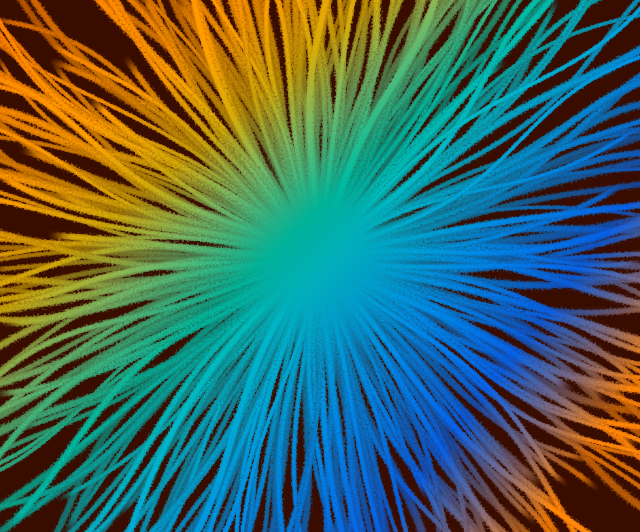
Reproduce this background procedurally as a Shadertoy shader.

```glsl
// Soft fibres bursting from a glowing core, tinted by a fanned rainbow gradient.

const float TAU = 6.2831853;
const vec2  CENTRE = vec2(-0.006, 0.016);    // burst centre, in canvas heights
const vec2  FAN_PIVOT = vec2(2.131, 2.156);  // where all colour bands converge
const vec3  BACKDROP = vec3(0.22, 0.05, 0.0);

const int   LAYERS = 15;
const float STRANDS = 22.0;       // strands per layer
const float THIN = 0.0050;        // half widths
const float THICK = 0.0098;
const float LEAN = 0.70;          // sideways drift, in strand spacings
const float WAVE = 0.20;
const float GRAIN_SCALE = 250.0;
const float GRAIN_AMOUNT = 0.38;
const float CORE_INNER = 0.07;
const float CORE_OUTER = 0.23;

// Colour bands by angle around the pivot, upper left to lower right
const int STOPS = 10;
const float BAND[STOPS] = float[](
    1.026, 0.937, 0.885, 0.850, 0.806, 0.774, 0.710, 0.650, 0.610, 0.575);
const vec3 TINT[STOPS] = vec3[](
    vec3(1.00, 0.48, 0.00), vec3(1.00, 0.60, 0.00),
    vec3(0.81, 0.65, 0.03), vec3(0.46, 0.70, 0.38),
    vec3(0.00, 0.71, 0.61), vec3(0.00, 0.69, 0.75),
    vec3(0.00, 0.52, 0.87), vec3(0.03, 0.37, 0.88),
    vec3(0.50, 0.41, 0.48), vec3(1.00, 0.52, 0.03));

vec4 hash4(vec2 p) {
    vec4 q = fract(p.xyxy * vec4(0.1031, 0.1030, 0.0973, 0.1099));
    q += dot(q, q.wzxy + 33.33);
    return fract((q.xxyz + q.yzzw) * q.zywx);
}

float gradientNoise(vec2 p) {
    vec2 cell = floor(p), f = fract(p);
    vec2 blend = f * f * f * (f * (f * 6.0 - 15.0) + 10.0);
    float corner[4];
    for (int i = 0; i < 4; i++) {
        vec2 offset = vec2(i % 2, i / 2);
        float turn = TAU * hash4(cell + offset + 500.0).x;
        corner[i] = dot(vec2(cos(turn), sin(turn)), f - offset);
    }
    return mix(mix(corner[0], corner[1], blend.x),
               mix(corner[2], corner[3], blend.x), blend.y);
}

vec3 rainbow(vec2 p) {
    vec2 v = FAN_PIVOT - p;
    float angle = atan(v.x, v.y);
    vec3 colour = TINT[0];
    for (int i = 1; i < STOPS; i++) {
        float t = (BAND[i - 1] - angle) / (BAND[i - 1] - BAND[i]);
        colour = mix(colour, TINT[i], clamp(t, 0.0, 1.0));
    }
    return colour;
}

// Brightness of all overlapping fibres, painted back to front
float fibres(vec2 p, float grain) {
    float radius = length(p);
    float turn = atan(p.y, p.x) / TAU * STRANDS;
    float spacing = TAU / STRANDS * radius;
    float light = 0.0;
    for (int layer = 0; layer < LAYERS; layer++) {
        float depth = float(layer) / float(LAYERS - 1);
        float u = turn + float(layer) * 0.618;
        for (int side = -1; side <= 1; side++) {
            float id = floor(u) + float(side);
            vec2 seed = vec2(floor(mod(id + 0.5, STRANDS)), float(layer) + 7.0);
            vec4 h = hash4(seed), k = hash4(seed + 91.0);

            // Path drifts and waves as it leaves the core
            float reach = min(radius / 0.8, 1.0);
            float path = id + h.x + LEAN * (2.0 * h.y - 1.0) * reach
                       + WAVE * sin(radius * mix(4.0, 9.0, h.z) + TAU * h.w);
            float halfWidth = mix(THIN, THICK, k.x);
            float d = abs(u - path) * spacing / halfWidth;

            // Soft, speckled edge; some strands end before the frame
            float tip = mix(0.50, 1.30, k.y);
            float cover = 1.0 - smoothstep(0.45, 1.1, d + grain * d);
            cover *= 1.0 - smoothstep(tip - 0.05, tip, radius);
            float tone = mix(0.62, 0.96, depth) + 0.16 * (k.z - 0.5);
            light = mix(light, tone * (1.08 - 0.30 * d * d), cover);
        }
    }
    return light;
}

void mainImage(out vec4 fragColor, in vec2 fragCoord) {
    vec2 p = (fragCoord - 0.5 * iResolution.xy) / iResolution.y;
    vec2 q = p - CENTRE;

    float grain = GRAIN_AMOUNT * 2.0 * gradientNoise(p * GRAIN_SCALE);
    float light = fibres(q, grain) * (1.0 + 0.25 * grain);

    // Strands melt into a smooth, full core
    float core = 1.0 - smoothstep(CORE_INNER, CORE_OUTER, length(q));
    light = mix(light, 0.98, core);

    vec3 colour = mix(BACKDROP, rainbow(p), clamp(light, 0.0, 1.05));
    fragColor = vec4(colour, 1.0);
}
```
